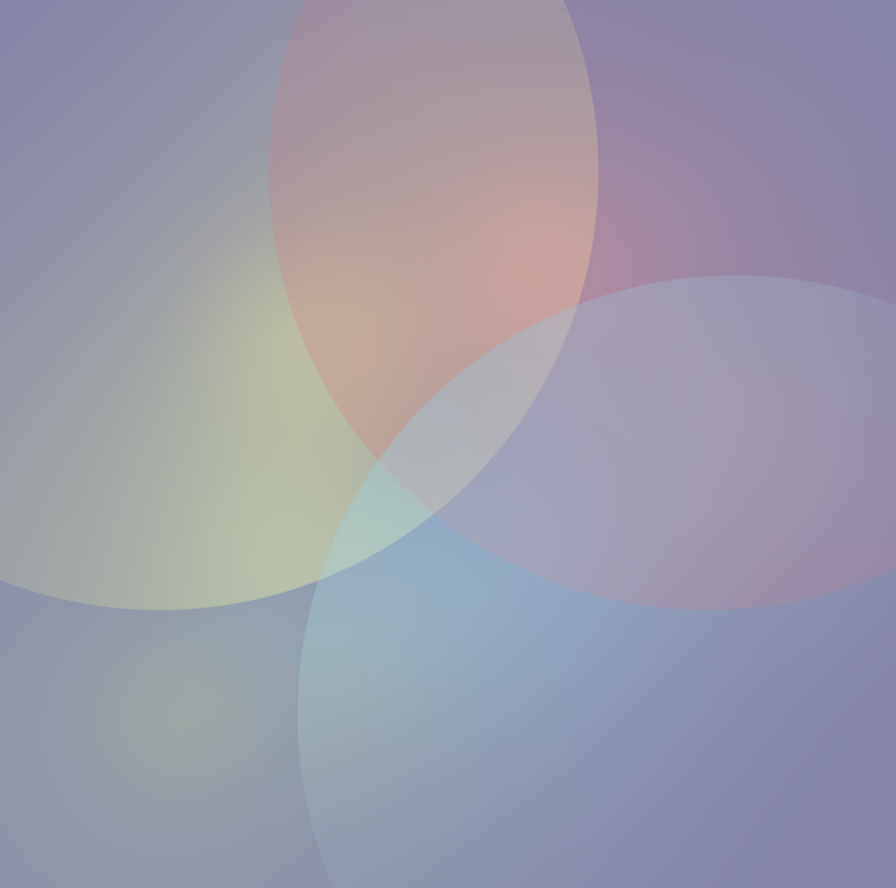
Write a Shadertoy shader that draws this background.

```glsl
const float RADIUS = 0.494;
const vec2 GOLD_CENTRE = vec2(0.180, 0.807);
const vec2 ROSE_CENTRE = vec2(0.797, 0.807);
const vec2 SKY_CENTRE = vec2(0.829, 0.196);

const vec3 BASE = vec3(0.518, 0.518, 0.653);
const vec3 GOLD = vec3(0.902, 0.863, 0.627);
const vec3 ROSE = vec3(0.843, 0.441, 0.490);
const vec3 SKY = vec3(0.570, 0.720, 0.820);

const float GOLD_STRENGTH = 0.275;
const float ROSE_STRENGTH = 0.224;
const float SKY_STRENGTH = 0.337;

// Soft round falloff
float glow(vec2 p, vec2 centre, float spread) {
    vec2 d = (p - centre) / spread;
    return exp(-0.5 * dot(d, d));
}

// Antialiased disc coverage
float disc(vec2 p, vec2 centre) {
    float pixel = 1.0 / iResolution.y;
    return 1.0 - smoothstep(-pixel, pixel, length(p - centre) - RADIUS);
}

vec3 backdrop(vec2 p) {
    vec3 c = BASE;
    c += vec3(0.047, 0.083, 0.008) * glow(p, vec2(0.171, 0.160), 0.30);
    c += vec3(0.047, 0.039, -0.020) * glow(p, vec2(0.203, 0.193), 0.072);
    c += vec3(0.020, 0.045, 0.030) * glow(p, vec2(0.341, 0.291), 0.10);
    return c;
}

vec3 goldLight(vec2 p) {
    return vec3(0.040, 0.055, 0.000) * glow(p, vec2(0.262, 0.514), 0.17)
         + vec3(0.088, 0.078, -0.012) * glow(p, vec2(0.354, 0.626), 0.092)
         + vec3(0.040, 0.043, 0.000) * glow(p, vec2(0.335, 0.396), 0.092)
         + vec3(0.033, 0.045, 0.000) * glow(p, vec2(0.446, 0.830), 0.15);
}

vec3 roseLight(vec2 p) {
    return vec3(0.088, 0.025, 0.000) * glow(p, vec2(0.617, 0.698), 0.098)
         + vec3(0.038, 0.016, 0.000) * glow(p, vec2(0.735, 0.698), 0.17);
}

vec3 skyLight(vec2 p) {
    return vec3(0.045, 0.045, 0.020) * glow(p, vec2(0.853, 0.500), 0.14)
         + vec3(0.030, 0.080, 0.070) * glow(p, vec2(0.575, 0.345), 0.15)
         + vec3(0.032, 0.016, -0.020) * glow(p, vec2(0.380, 0.215), 0.11);
}

// Tint and light one translucent disc
vec3 layer(vec3 under, vec3 tint, float alpha, vec3 light, float mask) {
    return mix(under, mix(under, tint, alpha) + light, mask);
}

void mainImage(out vec4 fragColor, in vec2 fragCoord) {
    vec2 p = fragCoord / iResolution.y;
    float width = iResolution.x / iResolution.y;

    // Each disc fades toward its own canvas corner
    float goldAlpha = GOLD_STRENGTH * (p.x + 1.0 - p.y);
    float roseAlpha = ROSE_STRENGTH * (width - p.x + 1.0 - p.y);
    float skyReach = width - p.x + p.y;
    float skyAlpha = SKY_STRENGTH * skyReach * skyReach;

    vec3 color = backdrop(p);
    color = layer(color, GOLD, goldAlpha, goldLight(p), disc(p, GOLD_CENTRE));
    color = layer(color, ROSE, roseAlpha, roseLight(p), disc(p, ROSE_CENTRE));
    color = layer(color, SKY, skyAlpha, skyLight(p), disc(p, SKY_CENTRE));

    fragColor = vec4(clamp(color, 0.0, 1.0), 1.0);
}
```
